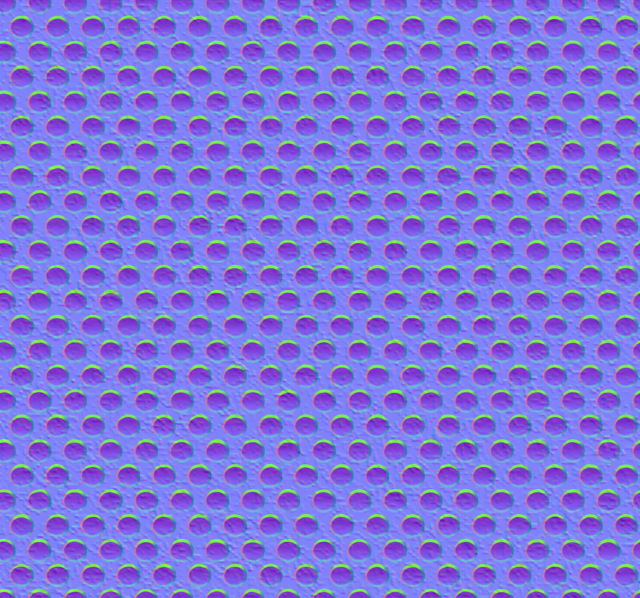
A WebGL 1 fragment shader for this texture map:

```glsl
precision highp float;

uniform vec2 u_resolution;

const vec2 GRID = vec2(18.0, 24.0);          // columns and staggered rows
const vec2 GRID_OFFSET = vec2(0.11, -0.1);
const float ROW_HEIGHT = 0.7;                // row spacing in column widths

const vec3 FLAT = vec3(0.50, 0.51, 0.985);
const vec3 FLOOR_TOP = vec3(0.49, 0.20, 0.80);
const vec3 FLOOR_BOTTOM = vec3(0.51, 0.38, 0.95);
const vec3 RIM_TOP = vec3(0.47, 0.94, 0.32);
const vec3 RIM_BOTTOM = vec3(0.45, 0.69, 0.86);
const vec3 RIM_LEFT = vec3(0.82, 0.45, 0.66);
const vec3 RIM_RIGHT = vec3(0.17, 0.50, 0.68);

float hash(vec2 p) {
  vec3 q = fract(vec3(p.xyx) * 0.1031);
  q += dot(q, q.yzx + 33.33);
  return fract((q.x + q.y) * q.z);
}

// Value noise that wraps after "period" cells across the canvas
float wrapNoise(vec2 uv, vec2 period) {
  vec2 p = uv * period;
  vec2 cell = floor(p);
  vec2 f = fract(p);
  f = f * f * (3.0 - 2.0 * f);
  vec2 a = mod(cell, period);
  vec2 b = mod(cell + 1.0, period);
  return mix(mix(hash(a), hash(vec2(b.x, a.y)), f.x),
             mix(hash(vec2(a.x, b.y)), hash(b), f.x), f.y);
}

float grainHeight(vec2 uv) {
  float fine = wrapNoise(uv, vec2(184.0, 212.0));
  float coarse = wrapNoise(uv, vec2(113.0, 127.0));
  return smoothstep(0.4, 0.95, 0.7 * fine + 0.3 * coarse);
}

// Slope of the surface grain, stronger in some patches
vec2 grainSlope(vec2 uv) {
  vec2 e = vec2(0.0015, 0.0);
  vec2 slope = vec2(grainHeight(uv - e.xy) - grainHeight(uv + e.xy),
                    grainHeight(uv - e.yx) - grainHeight(uv + e.yx));
  return slope * mix(0.3, 1.0, wrapNoise(uv, vec2(43.0, 41.0)));
}

// Offset from the nearest hole centre in column widths; zw is the hole index
vec4 nearestHole(vec2 uv) {
  vec2 p = uv * GRID - GRID_OFFSET;
  float row = floor(p.y + 0.5);
  float shift = 0.5 * mod(row, 2.0);
  float column = floor(p.x - shift + 0.5);
  vec2 offset = vec2(p.x - shift - column, (p.y - row) * ROW_HEIGHT);
  return vec4(offset, mod(vec2(column, row), GRID));
}

// Soft coverage of an ellipse
float ellipseMask(vec2 p, vec2 radius, float softness) {
  float d = length(p / radius);
  return 1.0 - smoothstep(1.0 - softness, 1.0 + softness, d);
}

vec3 rimColor(vec2 p) {
  vec2 dir = p / max(length(p), 0.0001);
  vec3 side = mix(RIM_LEFT, RIM_RIGHT, smoothstep(-0.5, 0.5, dir.x));
  vec3 cap = mix(RIM_BOTTOM, RIM_TOP, smoothstep(-0.3, 0.3, dir.y));
  return mix(side, cap, smoothstep(0.0, 0.8, dir.y * dir.y));
}

vec3 floorColor(vec2 p, vec2 uv) {
  float streak = wrapNoise(uv, vec2(60.0, 216.0)) - 0.5;
  float height = smoothstep(-0.24, 0.16, p.y + 0.1 * streak);
  return mix(FLOOR_BOTTOM, FLOOR_TOP, height) + 0.07 * streak;
}

void main() {
  vec2 uv = gl_FragCoord.xy / u_resolution;
  vec4 hole = nearestHole(uv);
  vec2 slope = grainSlope(uv);

  // Uneven edges, and a slight shift of the floor in each hole
  float wobble = 0.05 * (wrapNoise(uv, vec2(120.0, 112.0)) - 0.5);
  vec2 p = hole.xy * (1.0 + wobble);
  vec2 drift = vec2(hash(hole.zw + 7.0), hash(hole.zw + 41.0)) - 0.5;
  vec2 floorCenter = vec2(-0.004, -0.008) + 0.02 * drift;

  // Plate, rim with a softer lower lip, then the sunken floor
  float lower = smoothstep(0.1, -0.25, p.y);
  float outer = ellipseMask(p, vec2(0.338, 0.328), mix(0.06, 0.10, lower));
  float inner = ellipseMask(p - floorCenter, vec2(0.292, 0.252),
                            mix(0.09, 0.14, lower));
  vec3 color = mix(FLAT, rimColor(p), outer);
  color = mix(color, floorColor(p, uv), inner);

  // Embossed grain tilts the normal and lowers its blue part
  float strength = mix(0.26, 0.2, outer);
  color += strength * vec3(slope, -0.4 * length(slope));

  gl_FragColor = vec4(clamp(color, 0.0, 1.0), 1.0);
}
```
